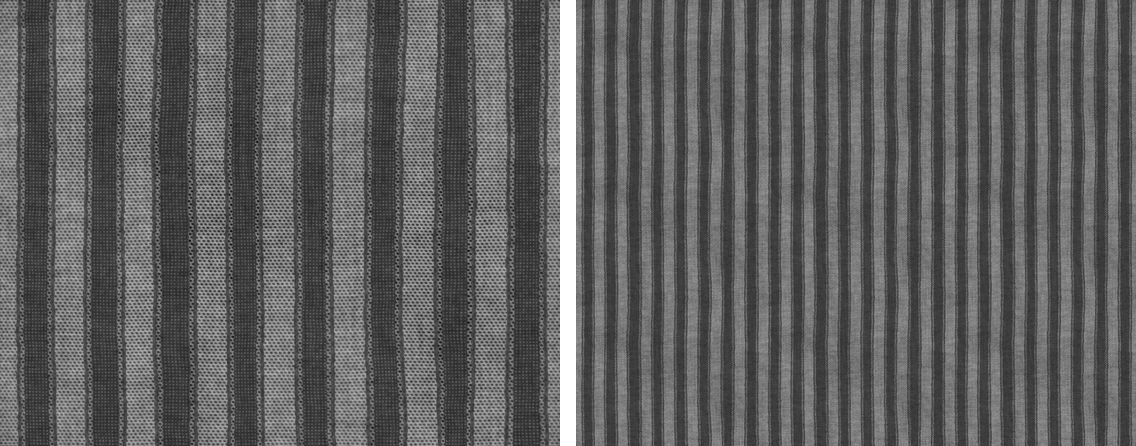
Left, the tile; right, the same tile 3 across and 3 down.
A WebGL 1 fragment shader for this texture:

```glsl
precision highp float;
// Coarse grey ticking cloth: eight dark warp stripes flanked by thin lines, on a pale open weave.
uniform vec2 u_resolution;

float hash(vec2 p) {
  return fract(sin(dot(p, vec2(127.1, 311.7))) * 43758.55);
}

// Value noise with "cells" lattice cells over the unit square, wrapping at its edges
float noise(vec2 uv, vec2 cells) {
  vec2 p = uv * cells;
  vec2 i = floor(p);
  vec2 f = fract(p);
  f = f * f * (3.0 - 2.0 * f);
  vec2 a = mod(i, cells);
  vec2 b = mod(i + 1.0, cells);
  return mix(mix(hash(a), hash(vec2(b.x, a.y)), f.x),
             mix(hash(vec2(a.x, b.y)), hash(b), f.x), f.y);
}

// Soft round spot in the middle of each unit cell
float spot(vec2 cell, float inner, float outer) {
  return 1.0 - smoothstep(inner, outer, length(fract(cell) - 0.5));
}

float cloth(vec2 uv) {
  // Warp threads wander sideways, weft threads sag a little
  float x = uv.x * 8.0 + 0.09 * (noise(uv, vec2(8.0, 3.0)) - 0.5)
          + 0.025 * (noise(uv, vec2(32.0, 24.0)) - 0.5);
  float row = uv.y * 136.0 + 0.7 * (noise(uv, vec2(10.0, 6.0)) - 0.5);

  // Stripe profile, measured from the middle of each dark band
  float stripe = mod(floor(x), 8.0);
  float d = abs(fract(x) - 0.5) + 0.015 * (noise(uv, vec2(64.0, 136.0)) - 0.5);
  float halfWidth = 0.18 + 0.035 * (hash(vec2(stripe, 4.0)) - 0.5);
  float band = 1.0 - smoothstep(halfWidth - 0.012, halfWidth + 0.012, d);
  float line = 1.0 - smoothstep(0.016, 0.036, abs(d - halfWidth - 0.085));
  float border = 1.0 - smoothstep(0.06, 0.08, d - halfWidth);

  // Uneven yarn and blotches
  float blotch = noise(uv, vec2(9.0, 7.0)) + noise(uv, vec2(36.0, 28.0)) - 1.0;
  float weft = noise(uv, vec2(24.0, 136.0)) - 0.5;
  float warp = noise(uv, vec2(256.0, 8.0)) - 0.5;
  float grain = noise(uv, vec2(256.0, 204.0)) - 0.5;
  float openness = 0.7 + 0.45 * noise(uv, vec2(5.0, 4.0));

  // Pale weave: staggered dark holes between the threads
  float stagger = 0.5 * mod(floor(row), 2.0);
  float hole = spot(vec2(x * 16.0 + stagger + 0.25 * fract(row), row), 0.12, 0.5);
  float pale = mix(0.59, 0.48, border) + 0.05 * blotch + 0.07 * weft + 0.05 * warp;
  pale -= 0.36 * hole * openness;

  // Dark weave: small light flecks of weft in a square grid
  float fleck = spot(vec2(x * 21.0, row), 0.08, 0.45);
  float dark = 0.205 + 0.02 * blotch + 0.03 * weft + 0.03 * warp;
  dark += 0.15 * fleck * (0.5 + noise(uv, vec2(168.0, 136.0)));

  float tone = mix(pale, 0.23 + 0.08 * fleck, 0.88 * line);
  tone = mix(tone, dark, band);
  return tone + grain * mix(0.12, 0.05, band);
}

void main() {
  // Four samples per pixel smooth the fine weave
  float tone = 0.0;
  for (int j = 0; j < 2; j++) {
    for (int i = 0; i < 2; i++) {
      vec2 offset = 0.5 * vec2(float(i), float(j)) - 0.25;
      tone += 0.25 * cloth((gl_FragCoord.xy + offset) / u_resolution);
    }
  }
  gl_FragColor = vec4(vec3(tone), 1.0);
}
```
